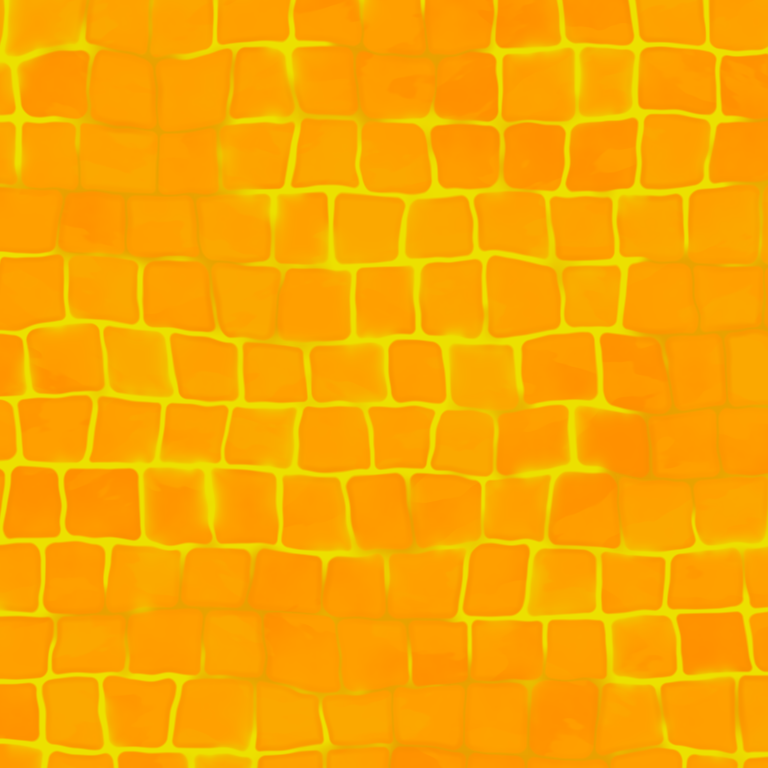
Give the GLSL for this texture, as a three.js fragment shader.

```glsl
// Wavy rows of rounded orange paving stones with glowing yellow joints.
varying vec2 vUv;

const float CELLS = 11.0;          // stones across and up
const float ROW_SHIFT = 0.26;      // height of the lowest seam, in stones
const float SEAM_WAVE = 0.26;      // wander of the seams between rows
const float JOINT_JITTER = 0.22;   // sideways scatter of upright joints
const float JOINT_TILT = 0.16;     // lean of upright joints
const float WOBBLE = 0.055;        // roughness of the outlines
const float CORNER = 0.15;         // corner radius of a stone
const float JOINT_THIN = 0.016;    // half width of worn joints
const float JOINT_WIDE = 0.038;    // half width of bright joints
const float SOFTNESS = 0.022;      // blur of the stone edge

const vec3 STONE_DEEP = vec3(1.0, 0.565, 0.0);
const vec3 STONE_MID = vec3(1.0, 0.625, 0.0);
const vec3 STONE_PALE = vec3(0.985, 0.66, 0.0);
const vec3 JOINT_YELLOW = vec3(0.925, 0.88, 0.0);
const vec3 JOINT_WORN = vec3(0.89, 0.64, 0.0);
const vec3 RIM = vec3(0.97, 0.56, 0.0);

float hash(vec2 p) {
  vec3 q = fract(vec3(p.xyx) * 0.1031);
  q += dot(q, q.yzx + 33.33);
  return fract((q.x + q.y) * q.z);
}

float noise(vec2 p) {
  vec2 i = floor(p), f = fract(p);
  f = f * f * (3.0 - 2.0 * f);
  return mix(mix(hash(i), hash(i + vec2(1.0, 0.0)), f.x),
             mix(hash(i + vec2(0.0, 1.0)), hash(i + 1.0), f.x), f.y);
}

float fbm(vec2 p) {
  float sum = 0.0, gain = 0.5;
  for (int i = 0; i < 4; i++) {
    sum += gain * noise(p);
    p = mat2(0.8, 0.6, -0.6, 0.8) * p * 2.0 + 17.0;
    gain *= 0.5;
  }
  return sum / 0.9375;
}

// Height of the seam below a row
float seam(float row, float x) {
  return row + SEAM_WAVE * (noise(vec2(x * 0.85, row * 7.3 + 40.0)) - 0.5);
}

// Sideways place of the joint left of a column
float joint(float col, float row, float y) {
  vec2 id = vec2(col, row) + 60.0;
  return col + JOINT_JITTER * (hash(id) - 0.5)
             + JOINT_TILT * (hash(id + 31.0) - 0.5) * (y - row - 0.5) * 2.0;
}

// Depth inside a rounded box, positive within
float boxDepth(vec2 p, vec2 halfSize, float radius) {
  vec2 q = abs(p) - halfSize + radius;
  return radius - length(max(q, 0.0)) - min(max(q.x, q.y), 0.0);
}

void main() {
  vec2 p = vUv * CELLS - vec2(0.0, ROW_SHIFT) + 20.0;
  vec2 w = p + WOBBLE * (vec2(noise(p * 3.7), noise(p * 3.7 + 50.0)) - 0.5);
  w.y += 0.2 * (noise(p * 0.28 + 9.0) - 0.5);

  // Find the stone
  float row = floor(w.y);
  row += step(seam(row + 1.0, w.x), w.y) - step(w.y, seam(row, w.x));
  float low = seam(row, w.x), high = seam(row + 1.0, w.x);
  float x = w.x + hash(vec2(row, 5.0));
  float col = floor(x);
  col += step(joint(col + 1.0, row, w.y), x) - step(x, joint(col, row, w.y));
  float left = joint(col, row, w.y), right = joint(col + 1.0, row, w.y);
  vec2 id = vec2(col, row) + 11.0;

  vec2 halfSize = 0.5 * vec2(right - left, high - low);
  vec2 local = vec2(x, w.y) - 0.5 * vec2(left + right, low + high);
  float depth = boxDepth(local, halfSize, CORNER * (0.75 + 0.5 * hash(id + 3.0)));

  // Stone face: own tone, broad drift and faint slanted brush patches
  float tone = 0.55 * (hash(id + 71.0) - 0.5) + 0.9 * (fbm(p * 0.45) - 0.5);
  float slant = hash(id + 23.0) - 0.5;
  vec2 brush = vec2(p.x * 0.9, p.y * 2.0 + slant * p.x * 2.0) + hash(id) * 30.0;
  float patchTone = smoothstep(0.52, 0.58, fbm(brush)) - 0.4;
  tone += 0.22 * patchTone + 0.3 * (fbm(p * 2.3 + 8.0) - 0.5);
  vec3 color = mix(STONE_MID, STONE_PALE, smoothstep(0.0, 0.4, tone));
  color = mix(color, STONE_DEEP, smoothstep(0.02, 0.5, -tone));

  // Joint state: worn in some regions, bright in others
  float fresh = smoothstep(0.36, 0.56, fbm(p * 0.5 + 30.0) + 0.2 * (noise(p * 1.6) - 0.5));
  float width = mix(JOINT_THIN, JOINT_WIDE, fresh) * (0.65 + 0.7 * noise(p * 1.9 + 70.0));

  // Darker rim just inside the edge
  float rim = smoothstep(0.11, 0.03, depth - width) * noise(p * 1.7 + 15.0);
  color = mix(color, RIM, 0.6 * rim);

  // Yellow bleeding in streaks over some edges
  float streak = 0.6 + 0.8 * noise(vec2(p.x * 7.0, p.y * 2.5) + id * 3.0);
  float smear = smoothstep(0.52, 0.85, noise(p * 1.25 + id * 0.37)) * fresh;
  smear *= streak * exp(-max(depth - width, 0.0) * 11.0);
  color = mix(color, JOINT_YELLOW, clamp(0.75 * smear, 0.0, 0.9));

  // Joints
  float mortar = 1.0 - smoothstep(width - SOFTNESS, width + SOFTNESS, depth);
  vec3 jointColor = mix(JOINT_WORN, JOINT_YELLOW, fresh);
  color = mix(color, jointColor, mortar * mix(0.75, 1.0, fresh));

  gl_FragColor = vec4(color, 1.0);
}
```
